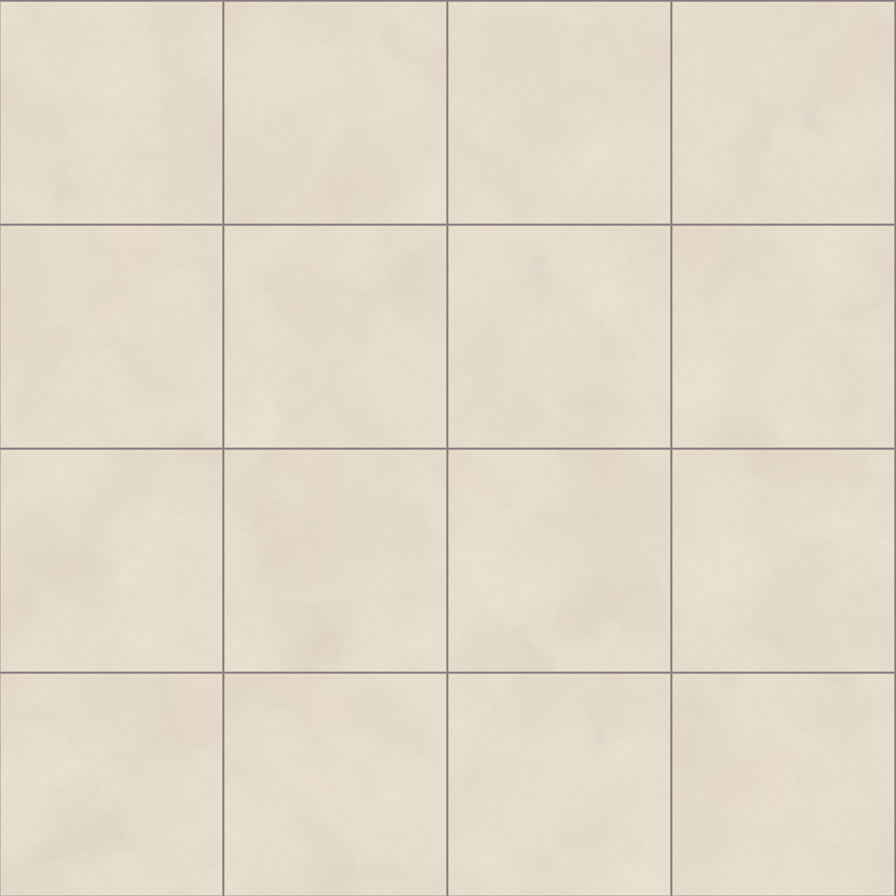
This texture is drawn by a three.js fragment shader. Its source:

```glsl
#define TILES 4.0
#define JOINT_CENTRE 0.0007
#define JOINT_INNER 0.0004
#define JOINT_OUTER 0.0019
#define TONE_AMOUNT 0.022
#define WARM_AMOUNT 0.55
#define GRAIN_AMOUNT 0.016
#define SMUDGE_SHARE 0.3
#define CREAM vec3(0.902, 0.866, 0.803)
#define BLUSH vec3(0.882, 0.835, 0.768)
#define SMUDGE vec3(0.835, 0.812, 0.755)
#define GROUT vec3(0.530, 0.470, 0.500)

varying vec2 vUv;

vec2 hash2(vec2 p) {
  vec3 q = fract(p.xyx * vec3(0.1031, 0.1030, 0.0973));
  q += dot(q, q.yzx + 33.33);
  return fract((q.xx + q.yz) * q.zy);
}

float corner(vec2 cell, vec2 offset) {
  float angle = 6.28318 * hash2(cell).x;
  return dot(vec2(cos(angle), sin(angle)), offset);
}

float gradientNoise(vec2 p) {
  vec2 i = floor(p), f = fract(p);
  vec2 u = f * f * f * (f * (f * 6.0 - 15.0) + 10.0);
  vec2 e = vec2(1.0, 0.0);
  float low = mix(corner(i, f), corner(i + e, f - e), u.x);
  float high = mix(corner(i + e.yx, f - e.yx), corner(i + 1.0, f - 1.0), u.x);
  return mix(low, high, u.y);
}

float fbm(vec2 p) {
  float sum = 0.0, gain = 1.0;
  for (int i = 0; i < 5; i++) {
    sum += gain * gradientNoise(p);
    p = p * 2.0 + 19.3;
    gain *= 0.55;
  }
  return sum;
}

void main() {
  // Tile grid; the wrapped index seeds each tile
  vec2 grid = (vUv + JOINT_CENTRE) * TILES;
  vec2 tile = mod(floor(grid), TILES);
  vec2 local = fract(grid);
  vec2 seed = tile * 137.0 + 11.0;
  vec2 p = local + hash2(seed) * 5.0;

  // Broad cloudy tone and warm patches
  vec2 warp = 0.12 * vec2(fbm(p * 3.0 + seed), fbm(p * 3.0 + seed + 41.0));
  float cloud = fbm((p + warp) * 2.2 + seed);
  float warm = fbm((p + warp) * 1.6 + seed + 73.0) + 0.35 * (local.y - 0.5);
  vec3 color = mix(CREAM, BLUSH, WARM_AMOUNT * smoothstep(-0.25, 0.6, warm));
  color += TONE_AMOUNT * cloud;

  // Fine plaster grain with faint pale flecks
  float grain = gradientNoise(p * 46.0 + seed) + 0.6 * gradientNoise(p * 95.0 + seed);
  float fleck = smoothstep(0.42, 0.75, gradientNoise(p * vec2(26.0, 34.0) + seed + 29.0));
  float fleckArea = smoothstep(0.0, 0.5, fbm(p * 3.5 + seed + 57.0));
  color += GRAIN_AMOUNT * (0.5 * grain + 1.5 * fleck * fleckArea);

  // Occasional grey smudge
  vec2 spot = 0.2 + 0.6 * hash2(seed + 5.0);
  vec2 away = (local - spot + warp * 0.5) / vec2(0.06, 0.10);
  float hasSmudge = step(hash2(seed + 8.0).y, SMUDGE_SHARE);
  float smudge = exp(-dot(away, away)) * (0.7 + 0.8 * fbm(p * 12.0 + seed));
  color = mix(color, SMUDGE, 0.5 * hasSmudge * clamp(smudge, 0.0, 1.0));

  // Pale tile rim and thin grout joint
  vec2 edge = min(local, 1.0 - local) / TILES;
  float d = min(edge.x, edge.y);
  color += 0.012 * (1.0 - smoothstep(JOINT_OUTER, 2.5 * JOINT_OUTER, d));
  color = mix(GROUT, color, smoothstep(JOINT_INNER, JOINT_OUTER, d));

  gl_FragColor = vec4(color, 1.0);
}
```
